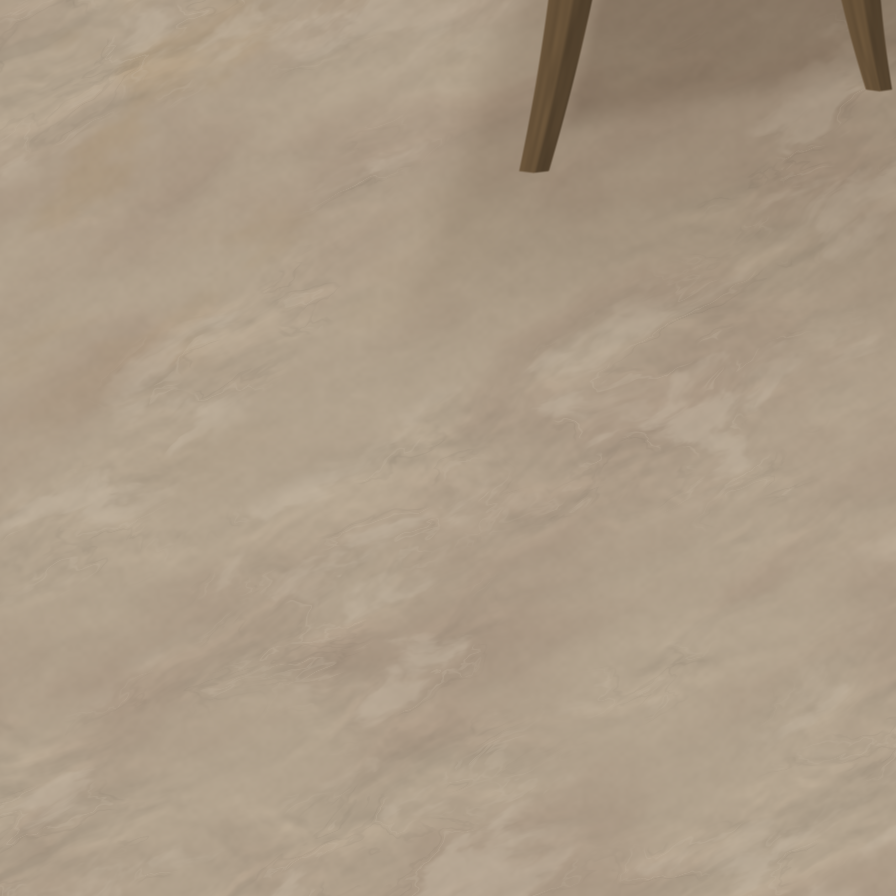
Write a three.js fragment shader that draws this texture.

```glsl
// Beige stone-look floor with slanting, feathery wisps and small pale flakes,
// and two tapered wooden chair legs with their soft shadow at the upper right.
// Veins are warped, stretched noise; wisps follow its contours in patches.

#define VEIN_ANGLE 0.46
#define VEIN_STRETCH 0.45
#define WARP 0.75
#define RELIEF 0.36
#define FLAKE_AMOUNT 0.50
#define GRAIN 0.010
#define EDGE 0.0016
#define STONE_LIGHT vec3(0.694, 0.634, 0.553)
#define STONE_ROSE vec3(0.644, 0.570, 0.497)
#define STONE_PALE vec3(0.760, 0.705, 0.630)
#define STONE_OCHRE vec3(0.655, 0.565, 0.445)
#define WOOD vec3(0.365, 0.290, 0.200)

varying vec2 vUv;

float hash(vec2 p) {
  return fract(sin(dot(p, vec2(127.1, 311.7))) * 43758.5453);
}

float noise(vec2 p) {
  vec2 i = floor(p);
  vec2 f = fract(p);
  vec2 u = f * f * (3.0 - 2.0 * f);
  return mix(mix(hash(i), hash(i + vec2(1.0, 0.0)), u.x),
             mix(hash(i + vec2(0.0, 1.0)), hash(i + vec2(1.0, 1.0)), u.x), u.y);
}

float fbm(vec2 p) {
  float sum = 0.0;
  float gain = 0.5;
  for (int i = 0; i < 5; i++) {
    sum += gain * noise(p);
    p = mat2(1.62, 1.18, -1.18, 1.62) * p + 7.3;
    gain *= 0.5;
  }
  return sum;
}

// Noise bent by broader noise, which curls the streaks
float veins(vec2 p) {
  vec2 bend = vec2(fbm(p * 0.7 + 3.1), fbm(p * 0.7 + 19.4)) - 0.5;
  return fbm(p + 2.0 * WARP * bend);
}

vec3 stone(vec2 uv) {
  float c = cos(VEIN_ANGLE);
  float s = sin(VEIN_ANGLE);
  vec2 p = mat2(c, -s, s, c) * uv;
  p.x *= VEIN_STRETCH;

  // Broad clouds of light and rose, with ochre at the upper left
  float cloud = fbm(p * 8.0 + 11.0);
  float vein = veins(p * 17.0 + 4.0);
  float rose = smoothstep(0.36, 0.70, 0.6 * cloud + 0.4 * vein);
  vec3 color = mix(STONE_LIGHT, STONE_ROSE, rose * 0.75);
  float corner = smoothstep(0.30, 1.0, uv.y) * smoothstep(0.65, 0.1, uv.x);
  float stain = smoothstep(0.48, 0.70, fbm(p * 15.0 + 41.0));
  color = mix(color, STONE_OCHRE, 0.45 * stain * corner);

  // Feathered relief, stronger in some places than in others
  float patches = smoothstep(0.36, 0.60, fbm(p * 9.0 + 63.0));
  float slope = vein - veins(p * 17.0 + vec2(4.04, 4.14));
  color *= 1.0 + RELIEF * (0.35 + 0.65 * patches) * clamp(slope, -0.15, 0.15);

  // Soft pale flakes and thin broken wisps, light and dark
  float streak = veins(p * 24.0 + 27.0);
  float flake = smoothstep(0.52, 0.70, streak) * patches;
  float wisp = 1.0 - smoothstep(0.0, 0.022, abs(streak - 0.50));
  float crease = 1.0 - smoothstep(0.0, 0.030, abs(streak - 0.43));
  float broken = patches * smoothstep(0.42, 0.65, noise(p * 38.0 + 5.0));
  color = mix(color, STONE_PALE, FLAKE_AMOUNT * max(flake, 0.55 * wisp * broken));
  color *= 1.0 - 0.030 * crease * broken;

  // Fine mottling
  return color + GRAIN * (noise(uv * 170.0) + noise(uv * 75.0) - 1.0);
}

// Broad soft shadow, then the denser one under the seat, both warm
vec3 shade(vec2 uv) {
  float side = uv.x - mix(0.47, 0.56, (uv.y - 0.75) / 0.25);
  float broad = smoothstep(-0.02, 0.05, side) * smoothstep(0.54, 0.80, uv.y);
  float rim = 0.865 + 0.18 * (uv.x - 0.64);
  float under = smoothstep(-0.025, 0.025, uv.y - rim);
  under *= smoothstep(0.0, 0.03, uv.x - 0.60 - 0.25 * (uv.y - 0.80));
  float dim = (1.0 - 0.09 * broad) * (1.0 - 0.13 * under);
  return pow(vec3(dim), vec3(1.0, 1.15, 1.3));
}

// Tapered leg: foot and top hold the left and right x, bow curves it
vec3 addLeg(vec3 color, vec2 uv, vec2 foot, vec2 top, float footY, float bow) {
  float t = (uv.y - footY) / (1.0 - footY);
  vec2 sides = mix(foot, top, t) + bow * t * (1.0 - t);
  float across = (uv.x - sides.x) / (sides.y - sides.x);
  float base = footY + 0.004 * abs(across - 0.5);
  float mask = smoothstep(-EDGE, EDGE, uv.x - sides.x)
             * smoothstep(-EDGE, EDGE, sides.y - uv.x)
             * smoothstep(-EDGE, EDGE, uv.y - base);
  float face = mix(1.10, 0.88, smoothstep(0.50, 0.62, across));
  float fibre = 0.94 + 0.12 * noise(vec2(across * 9.0, uv.y * 22.0));
  return mix(color, WOOD * face * fibre, mask);
}

void main() {
  vec3 color = stone(vUv) * shade(vUv);
  color = addLeg(color, vUv, vec2(0.579, 0.612), vec2(0.612, 0.661), 0.807, 0.008);
  color = addLeg(color, vUv, vec2(0.967, 0.996), vec2(0.939, 0.983), 0.898, -0.004);
  gl_FragColor = vec4(color, 1.0);
}
```
